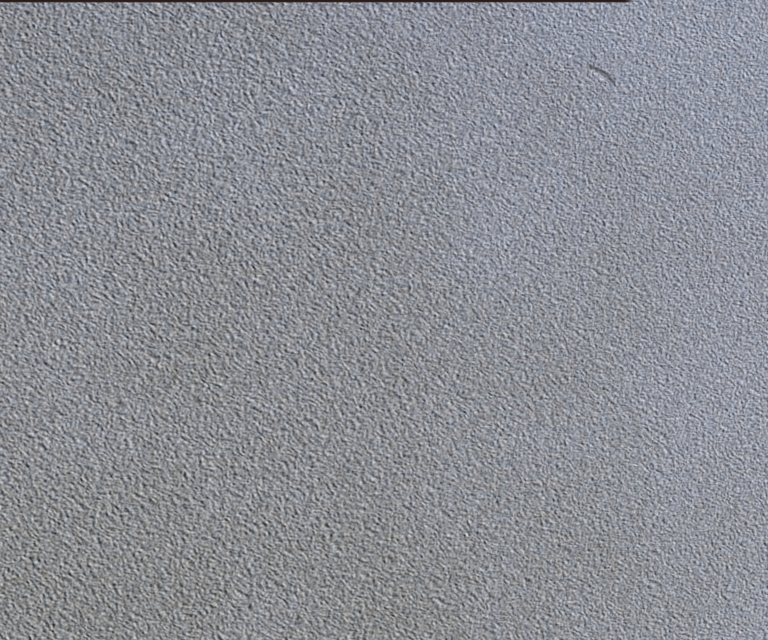
This texture is drawn by a Shadertoy shader. Its source:

```glsl
vec2 gradientAt(ivec2 cell) {
    uint h = uint(cell.x) * 1597334677u ^ uint(cell.y) * 3812015801u;
    h = (h ^ (h >> 15)) * 2246822519u;
    h = (h ^ (h >> 13)) * 3266489917u;
    float angle = float((h ^ (h >> 16)) & 65535u) / 65536.0 * 6.28319;
    return vec2(cos(angle), sin(angle));
}

float gradientNoise(vec2 p) {
    ivec2 c = ivec2(floor(p));
    vec2 f = fract(p);
    vec2 u = f * f * f * (f * (f * 6.0 - 15.0) + 10.0);
    float a = dot(gradientAt(c), f);
    float b = dot(gradientAt(c + ivec2(1, 0)), f - vec2(1, 0));
    float d = dot(gradientAt(c + ivec2(0, 1)), f - vec2(0, 1));
    float e = dot(gradientAt(c + ivec2(1, 1)), f - vec2(1, 1));
    return mix(mix(a, b, u.x), mix(d, e, u.x), u.y);
}

// Gritty surface, two octaves turned against each other
float surfaceHeight(vec2 q) {
    return gradientNoise(q) + 0.75 * gradientNoise(mat2(0.8, 0.6, -0.6, 0.8) * q * 1.5 + 37.3);
}

// Slope towards the light gives an embossed look
float relief(vec2 q) {
    return surfaceHeight(q) - surfaceHeight(q + vec2(0.2, 0.6));
}

float segmentDistance(vec2 p, vec2 a, vec2 b) {
    vec2 ab = b - a;
    return length(p - a - ab * clamp(dot(p - a, ab) / dot(ab, ab), 0.0, 1.0));
}

void mainImage(out vec4 fragColor, in vec2 fragCoord) {
    vec2 p = fragCoord / iResolution.y;
    float pixel = 1.0 / iResolution.y;
    float side = smoothstep(0.35, 1.2, p.x + 0.12 * (p.y - 0.5));

    // Grain leans down to the right, bent by a warp
    vec2 warped = p + 0.005 * vec2(gradientNoise(p * 31.0), gradientNoise(p * 31.0 + 51.7));
    vec2 q = vec2(dot(warped, vec2(0.8, -0.6)), dot(warped, vec2(0.6, 0.8)));
    float coarse = relief(q * vec2(112.0, 166.0));
    float fine = relief(q * vec2(182.0, 204.0) + 83.1);
    float grain = mix(coarse, fine, 0.25 + 0.4 * side);
    grain -= 0.2 * grain * grain;

    // Loose specks and soft blots break up the ridges
    float specks = gradientNoise(mat2(0.6, 0.8, -0.8, 0.6) * p * 235.0 + 11.4);
    float blots = gradientNoise(q * vec2(52.0, 80.0) + 64.2);

    // Neutral grey at lower left, bluer at the right and top
    float patches = gradientNoise(p * 3.5 + 9.2) + 0.6 * gradientNoise(p * 11.0);
    float blueness = clamp(0.5 * side + 0.55 * p.y * p.y + 0.1 + 0.3 * patches, 0.0, 1.0);
    vec3 color = mix(vec3(0.547, 0.55, 0.554), vec3(0.548, 0.566, 0.62), blueness);
    color += 0.036 * side - 0.008 + 0.02 * patches;
    color += grain * vec3(0.262, 0.265, 0.265) * (1.0 - 0.1 * side);
    color += 0.16 * specks + 0.08 * blots * (1.0 - 0.4 * side);
    color += vec3(0.02, 0.0, -0.02) * gradientNoise(p * 60.0 + 5.0);

    // Small bent scratch with a lit lower rim
    vec2 bend = vec2(0.948, 0.884);
    float scratch = min(segmentDistance(p, vec2(0.922, 0.897), bend),
                        segmentDistance(p, bend, vec2(0.958, 0.872)));
    float rim = segmentDistance(p, vec2(0.925, 0.889), vec2(0.945, 0.877));
    color += 0.1 * (1.0 - smoothstep(0.001, 0.005, rim));
    color = mix(color, vec3(0.27, 0.26, 0.27), 0.7 * (1.0 - smoothstep(0.0, 0.005, scratch)));

    // Thin dark edge along the top
    float edge = smoothstep(0.9965 - pixel, 0.9965 + pixel, p.y) * (1.0 - smoothstep(0.975, 0.995, p.x));
    color = mix(color, vec3(0.17, 0.11, 0.1), edge);

    fragColor = vec4(clamp(color, 0.0, 1.0), 1.0);
}
```
